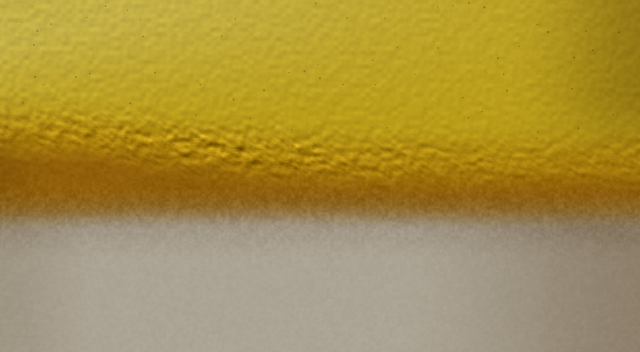
This texture is drawn by a WebGL 2 fragment shader. Its source:

```glsl
#version 300 es
precision highp float;
// Misted amber glass: pebbled yellow liquid above a soft brown band and pale foam.

uniform vec2 u_resolution;
out vec4 fragColor;

// Colours
const vec3 PALE_YELLOW = vec3(0.77, 0.70, 0.30);
const vec3 YELLOW      = vec3(0.725, 0.615, 0.095);
const vec3 GOLD        = vec3(0.665, 0.505, 0.045);
const vec3 AMBER       = vec3(0.565, 0.370, 0.035);
const vec3 MURKY       = vec3(0.540, 0.415, 0.190);
const vec3 FOAM        = vec3(0.672, 0.640, 0.578);
const vec3 FOAM_SHADE  = vec3(0.530, 0.470, 0.385);

// Layout, as fractions of the height
const float FOAM_LINE  = 0.377;
const float AMBER_LEFT = 0.605;
const float AMBER_DROP = 0.085;

// Surface detail
const float PEBBLE_FREQ   = 66.0;
const float RIPPLE_FREQ   = 38.0;
const float PEBBLE_RELIEF = 0.042;
const float RIPPLE_RELIEF = 0.190;
const float GRAIN_FREQ    = 170.0;
const float GRAIN_AMOUNT  = 0.050;
const float SPECK_CELLS   = 26.0;
const float SPECK_CHANCE  = 0.16;
const vec2  LIGHT_STEP    = vec2(-0.0025, 0.0055);

float hash(vec2 p) {
    vec3 q = fract(vec3(p.xyx) * 0.1031);
    q += dot(q, q.yzx + 33.33);
    return fract((q.x + q.y) * q.z);
}

float noise(vec2 p) {
    vec2 cell = floor(p), f = fract(p);
    f = f * f * (3.0 - 2.0 * f);
    float low = mix(hash(cell), hash(cell + vec2(1, 0)), f.x);
    float high = mix(hash(cell + vec2(0, 1)), hash(cell + 1.0), f.x);
    return mix(low, high, f.y);
}

float fbm(vec2 p) {
    float sum = 0.0, weight = 0.5;
    for (int i = 0; i < 3; i++) {
        sum += weight * noise(p);
        p = mat2(1.6, 1.2, -1.2, 1.6) * p + 7.3;
        weight *= 0.5;
    }
    return sum;
}

float bell(float x, float centre, float width) {
    float d = (x - centre) / width;
    return exp(-d * d);
}

// Height difference along the light: bright upper slopes, dark lower ones
float pebbles(vec2 p) {
    vec2 s = vec2(PEBBLE_FREQ, PEBBLE_FREQ * 1.15);
    return noise((p - LIGHT_STEP) * s) - noise((p + LIGHT_STEP) * s);
}

float ripples(vec2 p) {
    p.y += 0.16 * p.x;
    vec2 s = vec2(RIPPLE_FREQ, RIPPLE_FREQ * 1.7);
    return fbm((p - LIGHT_STEP) * s) - fbm((p + LIGHT_STEP) * s);
}

// One small dark droplet in some of the grid cells
float specks(vec2 p) {
    vec2 q = p * SPECK_CELLS, cell = floor(q);
    vec2 centre = 0.2 + 0.6 * vec2(hash(cell + 3.1), hash(cell + 8.7));
    float radius = mix(0.06, 0.13, hash(cell + 15.4));
    float present = step(hash(cell + 21.9), SPECK_CHANCE);
    return present * (1.0 - smoothstep(radius * 0.3, radius, length(fract(q) - centre)));
}

void main() {
    vec2 uv = gl_FragCoord.xy / u_resolution;
    vec2 p = gl_FragCoord.xy / u_resolution.y;

    // Liquid: yellow body sinking through gold into amber
    float amberLine = AMBER_LEFT - AMBER_DROP * smoothstep(0.0, 0.58, uv.x);
    float above = uv.y - amberLine + 0.018 * (fbm(p * vec2(7.0, 12.0)) - 0.44);
    vec3 color = mix(AMBER, GOLD, smoothstep(-0.085, 0.030, above));
    color = mix(color, YELLOW, smoothstep(0.0, 0.14, above));

    // Pale glow at the upper left, dimming toward the right edge
    float glow = exp(-2.2 * uv.x) * smoothstep(0.58, 1.0, uv.y);
    glow += 0.30 * bell(uv.x, 0.35, 0.38) * smoothstep(0.65, 1.05, uv.y);
    color = mix(color, PALE_YELLOW, min(glow, 0.85));
    float rightShade = smoothstep(0.78, 1.03, uv.x);
    float upper = smoothstep(0.50, 0.75, uv.y);
    color *= 1.0 - rightShade * mix(0.04, 0.25, upper) * vec3(0.85, 1.0, 1.3);
    color *= 1.0 - 0.07 * smoothstep(0.07, 0.0, uv.x) * (1.0 - upper);

    // Condensation relief, strongest just above the amber band
    float ridge = bell(above, 0.025, 0.065) * mix(0.45, 1.0, bell(uv.x, 0.34, 0.30));
    float body = smoothstep(-0.07, 0.10, above) * mix(1.0, 0.55, uv.x);
    float relief = RIPPLE_RELIEF * ridge * ripples(p) * 2.2;
    relief += PEBBLE_RELIEF * (body + 1.4 * ridge) * pebbles(p) * 1.6;
    color += relief * vec3(1.0, 0.92, 0.35);
    color *= 1.0 - 0.22 * specks(p) * smoothstep(0.04, 0.14, above);

    // Foam behind a blurred, gently bowed edge
    float edge = FOAM_LINE + 0.010 * uv.x + 0.006 * sin(uv.x * 5.0);
    color = mix(color, MURKY, 0.75 * smoothstep(edge + 0.095, edge + 0.005, uv.y));
    float sideShade = 0.85 * smoothstep(0.60, 1.05, uv.x) + 0.32 * smoothstep(0.16, 0.0, uv.x);
    float edgeShade = 0.35 * smoothstep(edge - 0.13, edge, uv.y);
    vec3 foam = mix(FOAM, FOAM_SHADE, min(sideShade + edgeShade, 1.0));
    color = mix(color, foam, smoothstep(edge + 0.040, edge - 0.040, uv.y));

    // Fine grain, heaviest around the foam edge
    float grain = noise(p * GRAIN_FREQ) + noise(p * GRAIN_FREQ * 0.53 + 31.0) - 1.0;
    float grainMask = 0.35 + 0.75 * bell(uv.y, FOAM_LINE + 0.03, 0.09);
    color += GRAIN_AMOUNT * grain * grainMask;

    fragColor = vec4(clamp(color, 0.0, 1.0), 1.0);
}
```
